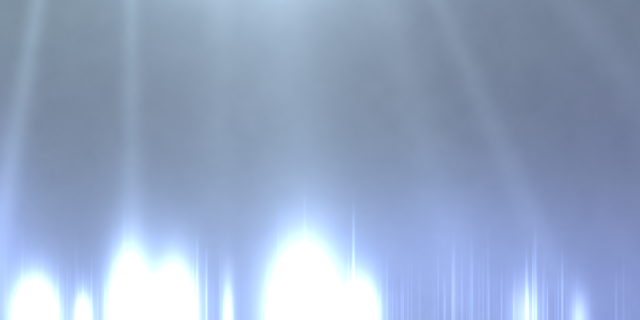
A WebGL 2 fragment shader for this background:

```glsl
#version 300 es
precision highp float;
// Misty slate backdrop lit from below: soft slanted beams fall from the top,
// white-hot pools of light glow on the lower edge, and thin vertical streaks
// rise from them. Built from gaussians, hashed line grids and value noise.

#define SLATE vec3(0.465, 0.525, 0.605)
#define DUSK vec3(0.425, 0.470, 0.580)
#define SKY_GLOW vec3(0.155, 0.180, 0.185)
#define FLOOR_BLUE vec3(0.120, 0.145, 0.270)
#define BEAM_TINT vec3(0.85, 1.00, 1.05)
#define HALO_TINT vec3(0.62, 0.78, 1.00)
#define CORE_TINT vec3(0.88, 0.97, 1.00)
#define STREAK_GAIN 0.42
#define GRAIN 0.014

uniform vec2 u_resolution;
out vec4 fragColor;

// Beams: x at the top, drift on the way down, half width, strength
const vec4 BEAMS[7] = vec4[7](
    vec4(0.060, -0.085, 0.018, 0.080), vec4(0.205, 0.000, 0.016, 0.055),
    vec4(0.345, -0.010, 0.025, 0.020), vec4(0.440, 0.060, 0.055, 0.035),
    vec4(0.605, 0.130, 0.035, 0.030), vec4(0.685, 0.215, 0.022, 0.040),
    vec4(0.890, 0.360, 0.040, 0.030));

// Pools: centre x, half width, height, strength
const vec4 POOLS[9] = vec4[9](
    vec4(0.055, 0.030, 0.105, 1.30), vec4(0.130, 0.012, 0.070, 0.75),
    vec4(0.203, 0.028, 0.165, 1.40), vec4(0.272, 0.028, 0.140, 1.40),
    vec4(0.356, 0.008, 0.110, 0.45), vec4(0.475, 0.043, 0.175, 1.70),
    vec4(0.565, 0.022, 0.100, 1.10), vec4(0.822, 0.022, 0.110, 0.28),
    vec4(0.905, 0.013, 0.080, 0.25));

// Streak clusters: centre x, half width, height, strength
const vec4 CLUSTERS[8] = vec4[8](
    vec4(0.045, 0.030, 0.30, 0.50), vec4(0.125, 0.035, 0.29, 0.75),
    vec4(0.205, 0.022, 0.37, 0.40), vec4(0.310, 0.022, 0.31, 0.75),
    vec4(0.468, 0.030, 0.41, 0.60), vec4(0.548, 0.014, 0.41, 0.90),
    vec4(0.680, 0.080, 0.27, 0.42), vec4(0.840, 0.045, 0.27, 0.65));

float hash(vec2 p) {
    p = fract(p * vec2(0.1031, 0.1130));
    p += dot(p, p.yx + 33.33);
    return fract((p.x + p.y) * p.x * 17.0);
}

float noise(vec2 p) {
    vec2 i = floor(p), f = fract(p);
    f = f * f * (3.0 - 2.0 * f);
    vec2 e = vec2(0.0, 1.0);
    return mix(mix(hash(i), hash(i + e.yx), f.x),
               mix(hash(i + e.xy), hash(i + e.yy), f.x), f.y);
}

float bell(float d, float width) {
    d /= width;
    return exp(-d * d);
}

// One line per cell, with hashed place, brightness and reach
float streakLayer(vec2 uv, float cells, float reach, float seed) {
    float cell = floor(uv.x * cells);
    float centre = 0.3 + 0.4 * hash(vec2(cell, seed));
    float power = pow(hash(vec2(cell, seed + 7.0)), 2.5);
    float top = reach * (0.45 + 0.65 * hash(vec2(cell, seed + 13.0)));
    float line = bell(fract(uv.x * cells) - centre, 0.16);
    return line * power * (1.0 - smoothstep(top * 0.2, top, uv.y));
}

vec3 backdrop(vec2 uv) {
    float dusk = smoothstep(0.55, 1.0, uv.x) * (1.0 - 0.6 * smoothstep(0.6, 1.0, uv.y));
    vec3 col = mix(SLATE, DUSK, dusk);
    col += SKY_GLOW * bell(uv.x - 0.41, 0.25) * exp((uv.y - 1.0) * 4.5);
    col += 0.045 * BEAM_TINT * bell(uv.x - 0.42, 0.16);
    col += vec3(0.02, 0.035, 0.02) * bell(uv.x, 0.25) * smoothstep(0.6, 1.0, uv.y);
    col += FLOOR_BLUE * bell(uv.y, 0.40);
    col += FLOOR_BLUE * 0.35 * bell(uv.x - 0.68, 0.17) * bell(uv.y - 0.25, 0.22);
    return col + FLOOR_BLUE * 0.5 * bell(uv.x, 0.05) * bell(uv.y - 0.3, 0.3);
}

void main() {
    vec2 uv = gl_FragCoord.xy / u_resolution;
    vec3 col = backdrop(uv);

    // Slanted beams widen and fade as they descend
    float depth = 1.0 - uv.y;
    for (int i = 0; i < 7; i++) {
        vec4 b = BEAMS[i];
        float d = uv.x - b.x - b.y * depth;
        col += BEAM_TINT * b.w * bell(d, b.z * (0.8 + 0.6 * depth));
    }

    // Pools: a hot core inside a wider blue halo
    for (int i = 0; i < 9; i++) {
        vec4 p = POOLS[i];
        float d = uv.x - p.x;
        col += CORE_TINT * p.w * bell(d, p.y) * bell(uv.y, p.z);
        col += HALO_TINT * 0.24 * p.w * bell(d, p.y * 1.6) * bell(uv.y, p.z * 1.75);
    }

    // Fine streaks, gathered in clusters
    float streaks = 0.0;
    for (int i = 0; i < 8; i++) {
        vec4 c = CLUSTERS[i];
        float lines = streakLayer(uv, 70.0, c.z * 1.2, 3.0)
                    + 0.8 * streakLayer(uv, 128.0, c.z, 29.0);
        streaks += c.w * bell(uv.x - c.x, c.y) * lines;
    }
    streaks += 0.22 * streakLayer(uv, 95.0, 0.26, 51.0);
    col += HALO_TINT * STREAK_GAIN * streaks;

    // Faint mottling of the mist
    float mist = noise(uv * vec2(36.0, 18.0)) + 0.5 * noise(uv * vec2(120.0, 60.0));
    col += GRAIN * (mist - 0.75);
    fragColor = vec4(clamp(col, 0.0, 1.0), 1.0);
}
```
